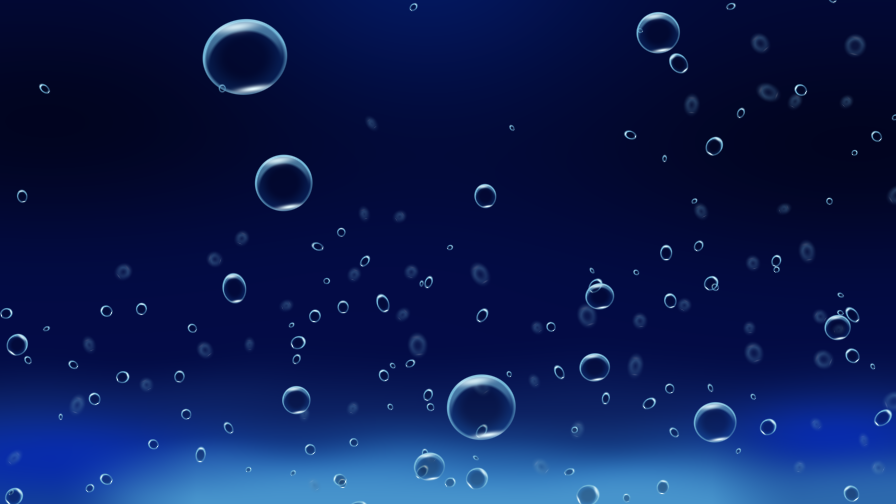
This background is drawn by a Shadertoy shader. Its source:

```glsl
// Glassy air bubbles drifting in deep blue water above a luminous cyan haze.
// Vertical gradients and gradient noise make the water; hashed grid cells
// scatter small sharp and blurred bubbles around a few large, placed ones.

const vec3 ABYSS = vec3(0.004, 0.012, 0.10);
const vec3 DEEP  = vec3(0.010, 0.045, 0.27);
const vec3 HAZE  = vec3(0.055, 0.145, 0.40);
const vec3 ROYAL = vec3(0.03, 0.17, 0.67);
const vec3 AZURE = vec3(0.12, 0.39, 0.71);
const vec3 CYAN  = vec3(0.28, 0.58, 0.80);
const vec3 GLASS = vec3(0.45, 0.72, 0.85);
const vec3 SHINE = vec3(0.90, 0.98, 1.0);

vec2 hash2(vec2 p) {
    vec3 q = fract(p.xyx * vec3(0.1031, 0.1030, 0.0973));
    q += dot(q, q.yzx + 33.33);
    return fract((q.xx + q.yz) * q.zy);
}

float cornerSlope(vec2 cell, vec2 f, vec2 corner) {
    return dot(hash2(cell + corner) * 2.0 - 1.0, f - corner);
}

float gradientNoise(vec2 p) {
    vec2 c = floor(p), f = fract(p);
    vec2 u = f * f * f * (f * (f * 6.0 - 15.0) + 10.0);
    float low  = mix(cornerSlope(c, f, vec2(0, 0)), cornerSlope(c, f, vec2(1, 0)), u.x);
    float high = mix(cornerSlope(c, f, vec2(0, 1)), cornerSlope(c, f, vec2(1, 1)), u.x);
    return mix(low, high, u.y);
}

float glow(vec2 p, vec2 centre, vec2 size) {
    vec2 q = (p - centre) / size;
    return exp(-dot(q, q));
}

vec3 water(vec2 p) {
    float n = gradientNoise(p * vec2(3.0, 8.0) + 7.0);
    vec3 col = mix(DEEP, DEEP * 0.82, smoothstep(0.45, 0.75, p.y));

    // Dark flanks and a faint shaft of light from the surface
    float dark = glow(p, vec2(0.1, 0.76), vec2(0.5, 0.20))
               + glow(p, vec2(1.7, 0.71), vec2(0.55, 0.22));
    col = mix(col, ABYSS, min(dark, 1.0) * 0.8);
    col += vec3(0.004, 0.06, 0.16) * glow(p, vec2(0.84, 1.08), vec2(0.35, 0.25));

    // Muted haze, royal blue at the sides, azure and cyan on the floor
    float y = p.y + n * 0.04;
    col = mix(col, HAZE, 1.0 - smoothstep(0.14, 0.32, y));
    float sides = glow(p, vec2(0.12, 0.09), vec2(0.42, 0.085))
                + glow(p, vec2(1.66, 0.13), vec2(0.24, 0.075));
    float middle = smoothstep(0.15, 0.6, p.x) * (1.0 - smoothstep(1.25, 1.6, p.x));
    col = mix(col, AZURE, (1.0 - smoothstep(0.03, 0.19, y)) * mix(0.55, 1.0, middle));
    col = mix(col, ROYAL, min(sides, 1.0) * (1.0 - 0.6 * middle));
    float floorGlow = middle + 0.45 * smoothstep(0.1, 0.3, p.x);
    return mix(col, CYAN, min(floorGlow, 1.0) * (1.0 - smoothstep(0.0, 0.14, y)));
}

// Lays one bubble over a colour; softness is in canvas heights, milk fogs it
vec3 bubble(vec3 under, vec2 p, vec2 centre, vec2 radii, float tilt, float softness, float opacity, float milk) {
    vec2 q = p - centre;
    float s = sin(tilt), c = cos(tilt);
    q = mat2(c, -s, s, c) * q / radii;
    float d = length(q);
    float w = softness / min(radii.x, radii.y);
    if (d > 1.0 + w) return under;

    float mask = 1.0 - smoothstep(1.0 - w, 1.0 + w, d);
    float rim = smoothstep(1.0 - max(0.11, 2.4 * w), 1.0 - 0.5 * w, d);
    float lit = 0.7 + 0.3 * dot(q, vec2(-0.5, 0.8));
    float inner = length(q + vec2(0.02, 0.17));
    float crown = smoothstep(0.83 - w, 0.89 + w, inner) * smoothstep(-0.35, 0.55, q.y);
    float glint = glow(q, vec2(0.08, -0.87), vec2(0.42, 0.08));
    float flare = glow(q, vec2(-0.1, 0.82), vec2(0.55, 0.13));

    vec3 col = mix(under * 0.85, DEEP * 0.8, 0.2);
    col += vec3(0.02, 0.08, 0.13) * smoothstep(0.4, 1.0, d);
    col = mix(col, GLASS, clamp(rim * lit + crown * 0.55, 0.0, 1.0));
    col = mix(col, SHINE, clamp(glint + flare * 0.85, 0.0, 1.0));
    col = mix(col, vec3(0.20, 0.34, 0.55), milk);
    return mix(under, col, mask * opacity);
}

// Bubbles crowd the lower half and the right side
float crowding(vec2 p) {
    float low = 1.0 - smoothstep(0.38, 0.66, p.y);
    float right = 0.6 * smoothstep(1.05, 1.45, p.x);
    return max(0.07, max(low, right));
}

vec3 scatter(vec3 col, vec2 p, float cell, float seed, float chance, vec2 sizes, float softness, float opacity, float milk) {
    vec2 home = floor(p / cell);
    for (int k = 0; k < 9; k++) {
        vec2 id = home + vec2(k % 3 - 1, k / 3 - 1);
        vec2 place = hash2(id + seed), shape = hash2(id + seed + 51.7);
        vec2 centre = (id + 0.1 + 0.8 * place) * cell;
        if (hash2(id + seed + 93.1).x > chance * crowding(centre)) continue;
        float r = mix(sizes.x, sizes.y, shape.x * shape.x);
        vec2 radii = r * vec2(mix(0.6, 0.95, shape.y), 1.0);
        col = bubble(col, p, centre, radii, (place.x - 0.5) * 2.6, softness, opacity, milk);
    }
    return col;
}

// Placed bubbles; stretch is width over height
vec3 globe(vec3 col, vec2 p, vec2 centre, float r, float stretch, float pixel) {
    return bubble(col, p, centre, r * vec2(stretch, 1.0), 0.15, pixel, 1.0, 0.0);
}

void mainImage(out vec4 fragColor, in vec2 fragCoord) {
    vec2 p = fragCoord / iResolution.y;
    float pixel = 0.8 / iResolution.y;
    vec3 col = water(p);

    // Out-of-focus bubbles behind, sharp ones in front
    col = scatter(col, p, 0.11, 11.0, 0.50, vec2(0.010, 0.021), 0.006, 0.42, 0.4);
    col = scatter(col, p, 0.080, 29.0, 0.38, vec2(0.006, 0.013), pixel, 0.9, 0.0);
    col = scatter(col, p, 0.115, 47.0, 0.52, vec2(0.012, 0.024), pixel, 1.0, 0.0);

    // Large bubbles, then medium ones
    col = globe(col, p, vec2(0.486, 0.887), 0.075, 1.12, pixel);
    col = globe(col, p, vec2(0.563, 0.637), 0.056, 1.02, pixel);
    col = globe(col, p, vec2(0.955, 0.192), 0.065, 1.05, pixel);
    col = globe(col, p, vec2(1.306, 0.935), 0.041, 1.05, pixel);
    col = globe(col, p, vec2(1.419, 0.162), 0.040, 1.06, pixel);
    col = globe(col, p, vec2(1.180, 0.271), 0.028, 1.08, pixel);
    col = globe(col, p, vec2(1.190, 0.412), 0.026, 1.10, pixel);
    col = globe(col, p, vec2(0.588, 0.206), 0.028, 1.00, pixel);
    col = globe(col, p, vec2(0.852, 0.074), 0.028, 1.10, pixel);
    col = globe(col, p, vec2(1.662, 0.350), 0.025, 1.04, pixel);
    col = globe(col, p, vec2(0.465, 0.428), 0.030, 0.78, pixel);
    col = globe(col, p, vec2(0.963, 0.611), 0.024, 0.90, pixel);
    fragColor = vec4(col, 1.0);
}
```
